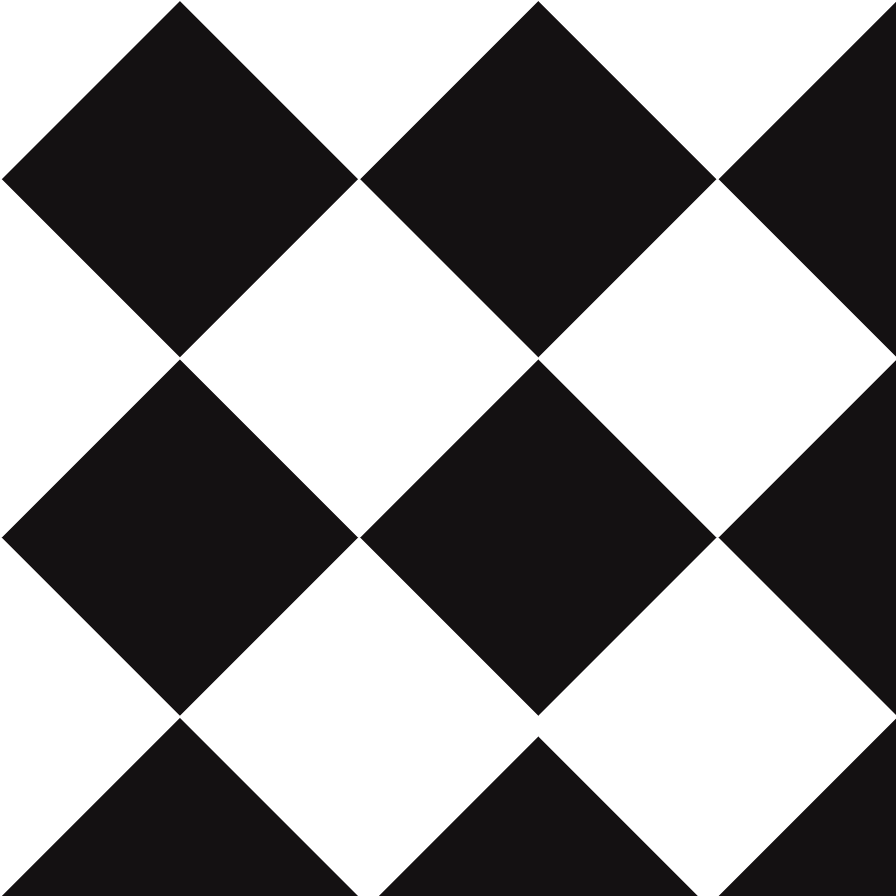
Write a Shadertoy shader that draws this pattern.

```glsl
// Black diamonds touching tip to tip on white, with one diamond slipped down at the bottom edge.

float diamondDistance(vec2 p, float radius) {
    return (abs(p.x) + abs(p.y) - radius) * 0.70711;
}

void mainImage(out vec4 fragColor, in vec2 fragCoord) {
    const float repeats = 2.5;
    vec2 uv = fragCoord / iResolution.xy;

    // Grid of cells, with the lowest row centred on the bottom edge
    vec2 grid = (uv - vec2(0.0008, 0.0)) * repeats + vec2(0.0, 0.5);
    vec2 cell = floor(grid);
    vec2 local = fract(grid) - 0.5;

    // The middle diamond of the lowest row sits a little lower
    if (cell == vec2(1.0, 0.0)) local.y += 0.052;

    // Diamond with a smooth edge about one pixel wide
    float pixel = repeats / iResolution.y;
    float d = diamondDistance(local, 0.497);
    float ink = 1.0 - smoothstep(-0.6 * pixel, 0.6 * pixel, d);

    vec3 white = vec3(1.0);
    vec3 black = vec3(0.08, 0.065, 0.07);
    fragColor = vec4(mix(white, black, ink), 1.0);
}
```
